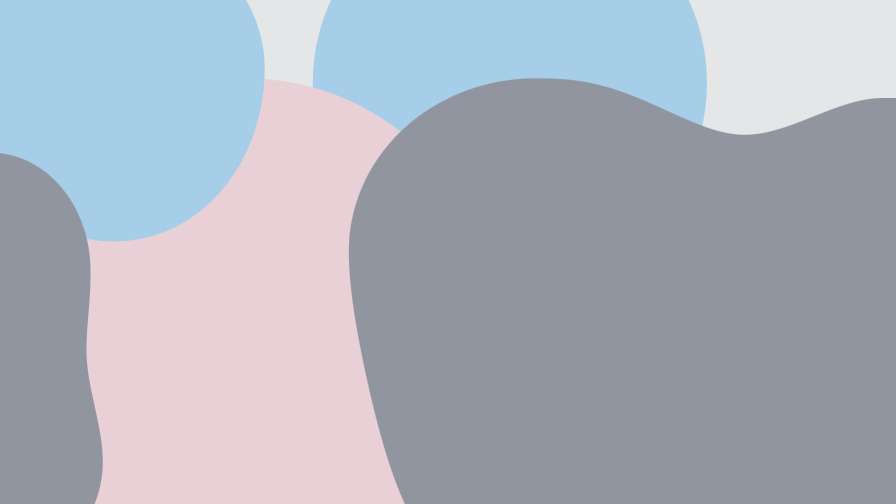
A Shadertoy shader for this background:

```glsl
// Flat overlapping pebble shapes: blue discs, a pink disc and two grey blobs.

// Antialiased coverage of the region where d is negative.
float cover(float d) {
    return clamp(0.5 - d / max(fwidth(d), 1e-5), 0.0, 1.0);
}

float disc(vec2 p, vec2 center, float radius) {
    return length(p - center) - radius;
}

// Slightly slanted ellipse whose upper part leans inwards.
float tiltedOval(vec2 p) {
    vec2 q = p - vec2(0.208, 0.887);
    float lean = max(p.y - 0.866, 0.0);
    q.x += 0.05 * q.y + 0.85 * lean * lean;
    return length(q / vec2(0.3166, 0.366)) - 1.0;
}

// Rounded corner whose left side curves inwards and whose top is a wave.
float wideBlob(vec2 p) {
    vec2 q = p - vec2(1.0625, 0.502);
    float down = max(-q.y, 0.0) / 0.502;
    float inset = down * down * (0.233 - 0.248 * down + 0.126 * down * down);
    float along = pow(clamp(q.x / 0.414, 0.0, 1.0), 1.3);
    float dip = 0.112 * smoothstep(0.0, 1.0, along)
              - 0.073 * smoothstep(1.477, 1.752, p.x);
    q += vec2(-inset, dip);
    q = vec2(min(q.x, 0.0), max(q.y, 0.0));
    return length(q / vec2(0.3704, 0.3426)) - 1.0;
}

// Rounded corner with a gently rippled right side.
float narrowBlob(vec2 p) {
    vec2 q = p - vec2(-0.0185, 0.463);
    float foot = max(0.083 - p.y, 0.0) / 0.083;
    float ripple = 0.0324 * (1.0 - smoothstep(0.083, 0.306, p.y))
                 - 0.008 * (1.0 - smoothstep(0.306, 0.449, p.y))
                 - 0.0162 * foot * foot;
    q.x -= ripple;
    return length(max(q, 0.0) / vec2(0.198, 0.234)) - 1.0;
}

void mainImage(out vec4 fragColor, in vec2 fragCoord) {
    // One unit is the canvas height.
    vec2 p = fragCoord / iResolution.y;

    vec3 blue = vec3(0.651, 0.808, 0.910);
    vec3 pink = vec3(0.910, 0.816, 0.839);
    vec3 grey = vec3(0.569, 0.584, 0.624);

    // Layers from back to front.
    vec3 color = vec3(0.894, 0.902, 0.906);
    color = mix(color, blue, cover(disc(p, vec2(1.0116, 0.8356), 0.391)));
    color = mix(color, pink, cover(disc(p, vec2(0.491, 0.353), 0.491)));
    color = mix(color, blue, cover(tiltedOval(p)));
    color = mix(color, grey, cover(narrowBlob(p)));
    color = mix(color, grey, cover(wideBlob(p)));

    fragColor = vec4(color, 1.0);
}
```
